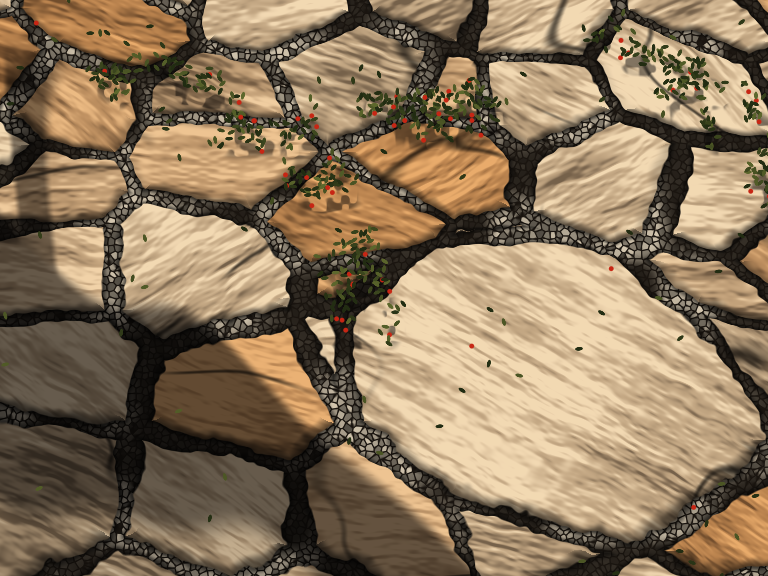
Reproduce this texture procedurally as a Shadertoy shader.

```glsl
const vec3 GRAIN_DARK = vec3(0.46, 0.38, 0.29);
const vec3 GRAIN_MID = vec3(0.76, 0.65, 0.51);
const vec3 GRAIN_LIGHT = vec3(0.95, 0.85, 0.70);
const vec3 RUST_TINT = vec3(0.96, 0.79, 0.60);
const vec3 GRAVEL_COLOR = vec3(0.64, 0.60, 0.53);
const vec3 GAP_COLOR = vec3(0.10, 0.08, 0.06);
const vec3 SHADE_TINT = vec3(0.42, 0.42, 0.43);
const vec3 LEAF_DARK = vec3(0.13, 0.17, 0.07);
const vec3 LEAF_LIGHT = vec3(0.42, 0.46, 0.20);
const vec3 BERRY_COLOR = vec3(0.78, 0.15, 0.08);
const vec2 SLAB_CENTER = vec2(0.95, 0.34);
const float SLAB_RADIUS = 1.3;
const float SLAB_ANGLE = -0.5;
const float GRAVEL_SCALE = 85.0;
const float LEAF_SIZE = 0.014;
const vec2 LIGHT_STEP = vec2(-0.002, 0.006);
const vec4 STEMS[5] = vec4[5](
  vec4(0.20, 0.89, 0.40, 0.80), vec4(0.40, 0.80, 0.82, 0.82),
  vec4(0.52, 0.79, 0.64, 0.45), vec4(1.07, 0.92, 1.30, 0.78),
  vec4(1.20, 0.86, 1.35, 0.70));

float hash(vec2 p) { return fract(sin(dot(p, vec2(127.1, 311.7))) * 43758.55); }
vec2 hash2(vec2 p) { return vec2(hash(p), hash(p + 19.7)); }
mat2 rotate(float a) { return mat2(cos(a), -sin(a), sin(a), cos(a)); }

float noise(vec2 p) {
  vec2 i = floor(p), f = fract(p);
  f = f * f * (3.0 - 2.0 * f);
  return mix(mix(hash(i), hash(i + vec2(1, 0)), f.x),
             mix(hash(i + vec2(0, 1)), hash(i + vec2(1, 1)), f.x), f.y);
}

// Stone grid: cells widen toward the viewer
vec2 toCells(vec2 p) { return p * (vec2(3.4, 4.0) + vec2(1.2, 1.5) * p.y); }

// Site position and weight; index 25 is the great slab
vec3 stoneSite(int i, vec2 base) {
  if (i == 25) return vec3(toCells(SLAB_CENTER), SLAB_RADIUS * SLAB_RADIUS);
  vec2 cell = base + vec2(i % 5 - 2, i / 5 - 2);
  return vec3(cell + 0.08 + 0.84 * hash2(cell), 0.25 * hash(cell + 7.1));
}

// Layered rock splitting along x
float relief(vec2 g) {
  g.y += 0.03 * noise(g * vec2(5, 9)) + 0.008 * noise(g * vec2(24, 30));
  return 0.45 * noise(g * vec2(7, 50)) + 0.33 * noise(g * vec2(20, 115))
       + 0.22 * noise(g * vec2(60, 200));
}

// Cellular pebbles
vec3 gravel(vec2 p) {
  vec2 id = p;
  float nearest = 9.0, second = 9.0;
  for (int i = 0; i < 9; i++) {
    vec2 cell = floor(p) + vec2(i % 3 - 1, i / 3 - 1);
    float d = length(p - cell - hash2(cell));
    second = min(second, max(d, nearest));
    if (d < nearest) { nearest = d; id = cell; }
  }
  float body = smoothstep(0.02, 0.35, second - nearest);
  return mix(GAP_COLOR, GRAVEL_COLOR * (0.5 + 0.8 * hash(id + 3.0)), body);
}

float leafDensity(vec2 p) {
  float d = 1.0;
  for (int i = 0; i < 5; i++) {
    vec2 a = p - STEMS[i].xy, b = STEMS[i].zw - STEMS[i].xy;
    d = min(d, length(a - b * clamp(dot(a, b) / dot(b, b), 0.0, 1.0)));
  }
  return 0.75 * smoothstep(0.08, 0.0, d) * smoothstep(0.3, 0.65, noise(p * 22.0));
}

// Scattered leaves and berries
vec3 addFoliage(vec3 color, vec2 uv, float soft) {
  for (int i = 0; i < 27; i++) {
    vec2 shift = vec2(17.3, 9.6) * float(i / 9), p = uv / LEAF_SIZE + shift;
    vec2 cell = floor(p) + vec2(i % 3 - 1, i / 3 % 3 - 1);
    vec2 center = cell + hash2(cell);
    if (hash(cell + 5.3) > leafDensity((center - shift) * LEAF_SIZE)) continue;
    vec2 d = rotate(6.28 * hash(cell + 2.9)) * (p - center);
    float kind = hash(cell + 8.4);
    bool berry = kind > 0.91;
    float edge = berry ? length(d) - 0.3 : length(d * vec2(1.0, 2.1)) - 0.48;
    vec3 tint = berry ? BERRY_COLOR : mix(LEAF_DARK, LEAF_LIGHT, kind * kind);
    color = mix(color, tint, smoothstep(soft, -soft, edge));
  }
  return color;
}

// Cast shade with a wavering edge: 1 in sun, 0 in shade
float sunlight(vec2 p) {
  float wave = 0.04 * sin(p.x * 9.0 + 1.0) + 0.02 * sin(p.x * 23.0 + p.y * 8.0);
  float above = smoothstep(-0.015, 0.02, p.y - 0.64 + 0.72 * p.x + wave);
  float corner = 0.65 * smoothstep(0.02, -0.04, p.y - 0.19 + 0.35 * p.x + wave);
  float pillar = smoothstep(0.05, 0.03, abs(p.x - 0.1 + wave)) * smoothstep(0.95, 0.85, p.y);
  return max(above * (1.0 - 0.8 * pillar), corner);
}

void mainImage(out vec4 fragColor, in vec2 fragCoord) {
  float pixel = 1.0 / iResolution.y;
  vec2 uv = fragCoord * pixel;
  vec2 rough = vec2(noise(uv * 24.0), noise(uv * 24.0 + 40.0)) - 0.75;
  rough += 0.5 * vec2(noise(uv * 70.0), noise(uv * 70.0 + 40.0));
  vec2 q = toCells(uv) + 0.07 * rough, base = floor(q), facing = vec2(0.0);

  // Weighted cells: owner, then distance to its nearest straight side
  int owner = 0;
  float best = 1e5, edge = 1e5;
  for (int i = 0; i < 26; i++) {
    vec3 s = stoneSite(i, base);
    float power = dot(q - s.xy, q - s.xy) - s.z;
    if (power < best) { best = power; owner = i; }
  }
  vec2 own = stoneSite(owner, base).xy;
  for (int i = 0; i < 26; i++) {
    if (i == owner) continue;
    vec3 s = stoneSite(i, base);
    float d = 0.5 * (dot(q - s.xy, q - s.xy) - s.z - best) / length(s.xy - own);
    if (d < edge) { edge = d; facing = normalize(s.xy - own); }
  }

  // Grain and cracks, turned per stone
  float seed = hash(floor(own * 50.0));
  bool slab = owner == 25;
  mat2 turn = rotate(slab ? SLAB_ANGLE : mix(-0.8, 0.6, seed));
  vec2 g = turn * uv + seed * 13.0;
  float height = relief(g), slope = height - relief(g + turn * LIGHT_STEP);
  float tone = height + 0.75 * slope + 0.45 * noise(uv * 7.0 + seed * 9.0) - 0.17;
  tone += slab ? 0.06 : 0.35 * (fract(seed * 7.3) - 0.55);
  vec3 stone = mix(GRAIN_DARK, GRAIN_MID, smoothstep(0.0, 0.5, tone));
  stone = mix(stone, GRAIN_LIGHT, smoothstep(0.45, 0.9, tone));
  if (!slab) stone *= mix(vec3(1.0), RUST_TINT, smoothstep(0.6, 0.95, fract(seed * 17.0)));
  float crack = smoothstep(0.04, 0.0, abs(noise(g * vec2(5, 11)) - 0.5));
  stone *= 1.0 - 0.6 * crack * smoothstep(0.5, 0.72, noise(uv * 6.0 + seed * 31.0));

  // Side faces and gravel joints
  float inset = edge - 0.035 - 0.075 * noise(uv * 8.0 + 3.0);
  stone *= 1.0 - 0.55 * smoothstep(0.09, 0.0, inset) * smoothstep(0.1, 0.8, -facing.y);
  float depth = smoothstep(0.35, 0.7, noise(uv * 10.0 + 60.0));
  vec3 joint = mix(gravel(uv * GRAVEL_SCALE), GAP_COLOR, 0.85 * depth);
  joint *= mix(0.45, 1.0, smoothstep(0.0, 0.05, -inset));
  vec3 color = mix(joint, stone, smoothstep(-4.0 * pixel, 4.0 * pixel, inset));

  // Shade and climbing plant
  float leafShade = smoothstep(0.15, 0.4, leafDensity(uv + vec2(-0.01, 0.025)));
  leafShade *= smoothstep(0.4, 0.6, noise(uv * 75.0));
  color *= mix(SHADE_TINT, vec3(1.0), sunlight(uv) * (1.0 - 0.8 * leafShade));
  color = addFoliage(color, uv, 0.7 * pixel / LEAF_SIZE);
  fragColor = vec4(clamp(color, 0.0, 1.0), 1.0);
}
```
